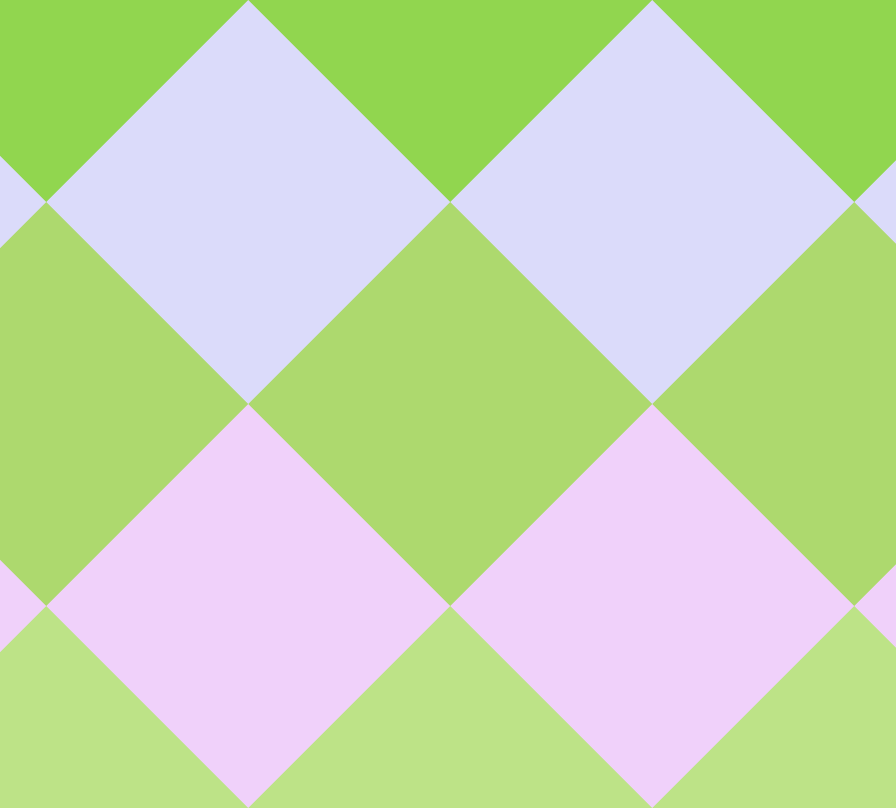
Give the GLSL for this pattern, as a Shadertoy shader.

```glsl
// Harlequin check: rows of pastel diamonds, lavender over pink, set on greens
// that lighten row by row towards the bottom. A folded diamond distance
// separates pastel from green; the height picks the colour of each row.

// Signed distance to a grid of touching diamonds of half-diagonal 1, spaced by 2
float diamondGrid(vec2 p) {
    vec2 cell = abs(mod(p, 2.0) - 1.0);
    return (cell.x + cell.y - 1.0) * 0.70711;
}

// Green rows are centred at heights 0, 2 and 4
vec3 greenRow(float y) {
    vec3 light = vec3(0.74, 0.89, 0.53);
    vec3 middle = vec3(0.68, 0.85, 0.43);
    vec3 deep = vec3(0.57, 0.84, 0.31);
    return y < 1.0 ? light : y < 3.0 ? middle : deep;
}

// Pastel rows are centred at heights 1 and 3
vec3 pastelRow(float y) {
    return y < 2.0 ? vec3(0.94, 0.82, 0.98) : vec3(0.86, 0.86, 0.98);
}

void mainImage(out vec4 fragColor, in vec2 fragCoord) {
    // Four half-diagonals fill the height; a pastel column is centred at x = 1
    vec2 p = 4.0 * fragCoord / iResolution.y + vec2(-0.229, 0.0);
    float pixel = 4.0 / iResolution.y;

    // Soft edge one pixel wide
    float green = smoothstep(-0.6 * pixel, 0.6 * pixel, diamondGrid(p));
    fragColor = vec4(mix(pastelRow(p.y), greenRow(p.y), green), 1.0);
}
```
